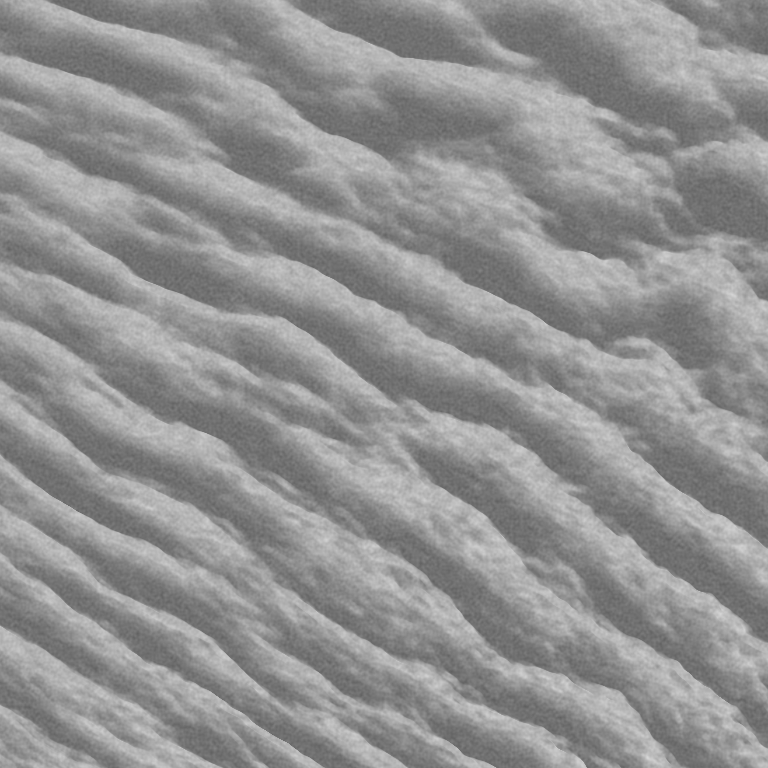
Give the GLSL for this texture, as a three.js fragment shader.

```glsl
#define RIDGE_FREQ vec2(4.6, 26.0)
#define STEEPNESS 0.62
#define ROUGH_MIN 0.42
#define ROUGH_MAX 0.64
#define RIM_BOOST 0.7
#define TONE_SPREAD 0.43
#define SHADE_GRAY 0.44
#define LIT_GRAY 0.715
#define STROKE_FREQ vec2(48.0, 105.0)
#define STROKE_AMOUNT 0.19
#define GRAIN_FREQ 220.0
#define GRAIN_AMOUNT 0.085

varying vec2 vUv;

vec2 hashGradient(vec2 cell) {
  vec2 k = vec2(dot(cell, vec2(127.1, 311.7)), dot(cell, vec2(269.5, 183.3)));
  return fract(sin(k) * 43758.5453) * 2.0 - 1.0;
}

float gradientNoise(vec2 p) {
  vec2 i = floor(p);
  vec2 f = p - i;
  vec2 u = f * f * f * (f * (f * 6.0 - 15.0) + 10.0);
  vec2 e = vec2(1.0, 0.0);
  float a = dot(hashGradient(i), f);
  float b = dot(hashGradient(i + e.xy), f - e.xy);
  float c = dot(hashGradient(i + e.yx), f - e.yx);
  float d = dot(hashGradient(i + e.xx), f - e.xx);
  return mix(mix(a, b, u.x), mix(c, d, u.x), u.y);
}

// Curved coordinates: x runs along the ridges, y across them
vec2 flowCoords(vec2 p) {
  float across = p.y + 0.68 * p.x - 0.05 * p.x * p.x - 0.35 * p.x * p.y;
  across -= 0.09 * across * across;
  return vec2(p.x - 0.5 * p.y, across);
}

// A wavering train of long ridges, broken up by lobes on four octaves
float ridgeNoise(vec2 q, float rough) {
  float phase = 0.5 * q.y + 1.3 * gradientNoise(q * vec2(0.7, 0.14) + 4.2);
  float sum = 0.26 * sin(6.2832 * phase);
  float weight = 0.78;
  for (int i = 0; i < 4; i++) {
    sum += weight * gradientNoise(q);
    q = q * vec2(2.3, 1.7) + vec2(17.3, 9.1);
    weight *= rough;
  }
  return sum;
}

// Ridges lean upward on their own height: crisp upper rim, soft lower side
float leaningRidges(vec2 q, float rough) {
  float height = 0.0;
  for (int i = 0; i < 6; i++) {
    vec2 leaned = q - vec2(0.0, STEEPNESS * height);
    height = mix(height, ridgeNoise(leaned, rough), 0.6);
  }
  return height;
}

void main() {
  // Gentle meander of the flow
  vec2 p = vUv;
  p.y += 0.025 * gradientNoise(vUv * 4.0 + 5.7);

  // Smoother at the upper left, rougher at the lower right
  float roughSide = clamp(0.5 + 0.5 * (vUv.x - vUv.y), 0.0, 1.0);
  float rough = mix(ROUGH_MIN, ROUGH_MAX, roughSide);

  // Height, with extra light where the surface drops away uphill
  vec2 q = flowCoords(p) * RIDGE_FREQ + 3.0;
  float height = leaningRidges(q, rough);
  float above = leaningRidges(q + vec2(0.0, 0.22), rough);
  float relief = height + RIM_BOOST * (height - above);
  float light = smoothstep(-TONE_SPREAD, TONE_SPREAD, relief);

  // Wind strokes on the lit faces
  vec2 strokeCoords = vec2(p.x - 0.35 * p.y, p.y + 0.4 * p.x) * STROKE_FREQ;
  float strokes = gradientNoise(strokeCoords + vec2(0.0, 2.0 * height));
  strokes *= STROKE_AMOUNT * (0.3 + 0.7 * roughSide) * (0.3 + 0.7 * light);

  // Fine surface grain
  float grain = GRAIN_AMOUNT * gradientNoise(vUv * GRAIN_FREQ);

  float gray = mix(SHADE_GRAY, LIT_GRAY, light) + strokes + grain;
  gl_FragColor = vec4(vec3(gray), 1.0);
}
```
